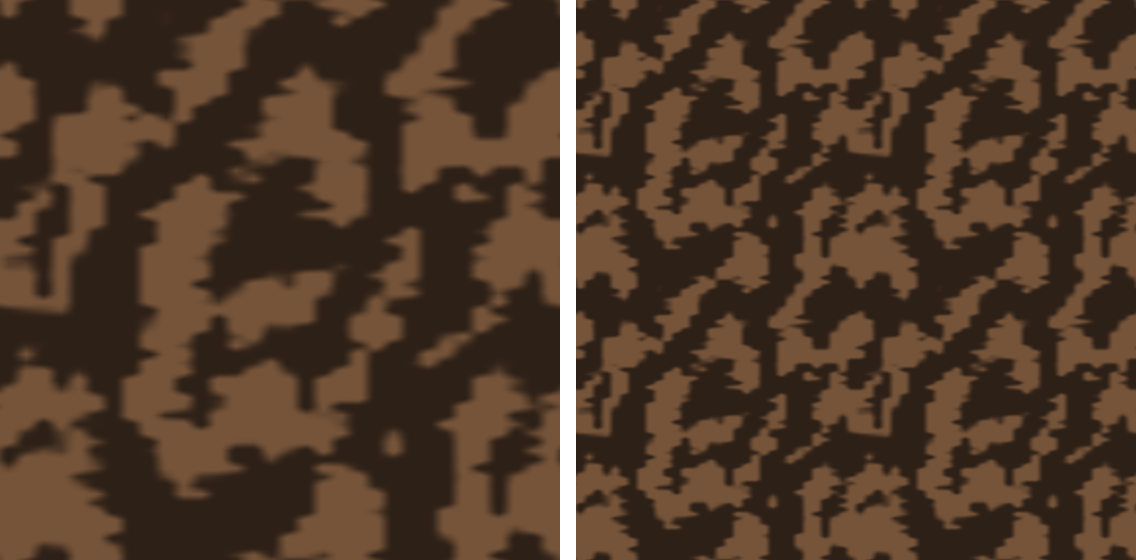
Left, the tile; right, the same tile 2 across and 2 down.
This texture is drawn by a Shadertoy shader. Its source:

```glsl
// Tileable two-tone bark: leaning tan patches with toothed, soft edges on dark brown.

const vec2 GRID = vec2(32.0, 64.0); // coarse cells, twice as wide as tall
const float TAU = 6.28319;

float hash(vec2 p) {
    vec3 q = fract(vec3(p.xyx) * 0.1031);
    q += dot(q, q.yzx + 33.33);
    return fract((q.x + q.y) * q.z);
}

// Random unit gradient; rows past the top re-enter shifted by the lean.
vec2 gradient(vec2 cell, vec2 period, float lean, float seed) {
    float turn = floor(cell.y / period.y);
    cell += turn * vec2(lean, -period.y);
    cell.x = mod(cell.x, period.x);
    float angle = TAU * hash(cell + seed);
    return vec2(cos(angle), sin(angle));
}

// Gradient noise that wraps on the unit square and is sheared to the right.
float leaningNoise(vec2 uv, vec2 period, float lean, float seed) {
    vec2 p = uv * period - vec2(lean * uv.y, 0.0);
    vec2 i = floor(p), f = p - i;
    vec2 w = f * f * f * (f * (f * 6.0 - 15.0) + 10.0);
    vec2 e = vec2(1.0, 0.0);
    float a = dot(gradient(i, period, lean, seed), f);
    float b = dot(gradient(i + e.xy, period, lean, seed), f - e.xy);
    float c = dot(gradient(i + e.yx, period, lean, seed), f - e.yx);
    float d = dot(gradient(i + e.xx, period, lean, seed), f - e.xx);
    return mix(mix(a, b, w.x), mix(c, d, w.x), w.y);
}

// Patch coverage of one coarse cell.
float patchCell(vec2 cell) {
    cell = mod(cell, GRID);
    vec2 uv = (cell + 0.5) / GRID;

    // Slow meander, plus a row-by-row sideways shift that cuts the teeth.
    vec2 bent = uv;
    bent.x += 0.02 * sin(TAU * (2.0 * uv.y + uv.x));
    bent.x += 0.05 * leaningNoise(uv, vec2(9.0, 40.0), 0.0, 37.0);

    // Five leaning columns broken up by noise.
    float height = 0.14 * cos(TAU * (5.0 * bent.x - bent.y));
    height += leaningNoise(bent, vec2(9.0, 6.0), 3.0, 17.0);
    height += 0.25 * leaningNoise(uv, vec2(15.0, 20.0), 0.0, 71.0);
    height += 0.08 * (hash(cell + 131.0) - 0.5);
    return smoothstep(-0.01, 0.11, height);
}

void mainImage(out vec4 fragColor, in vec2 fragCoord) {
    vec2 uv = fragCoord / iResolution.xy;

    // Blend neighbouring cells: edges become soft horizontal teeth.
    vec2 p = uv * GRID - 0.5;
    vec2 i = floor(p), f = p - i;
    float lower = mix(patchCell(i), patchCell(i + vec2(1.0, 0.0)), f.x);
    float upper = mix(patchCell(i + vec2(0.0, 1.0)), patchCell(i + 1.0), f.x);
    float cover = smoothstep(0.04, 0.96, mix(lower, upper, f.y));

    vec3 darkBark = vec3(0.176, 0.126, 0.090);
    vec3 tanBark = vec3(0.463, 0.331, 0.226);
    fragColor = vec4(mix(darkBark, tanBark, cover), 1.0);
}
```
